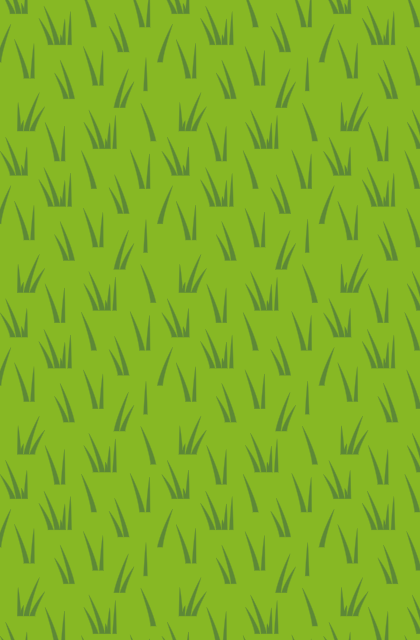
Reproduce this pattern procedurally as a Shadertoy shader.

```glsl
// Tufts of dark grass on a flat green lawn, in a square tile that repeats.
// Each tuft is a run of tapered, bent blades; tufts share a few kinds, some
// of them mirrored, and each one wraps around the tile edges.

const float TILES_ACROSS = 2.598;
const vec3  LAWN_COLOR   = vec3(0.53, 0.72, 0.14);
const vec3  BLADE_COLOR  = vec3(0.365, 0.535, 0.215);
const float BASE_WIDTH   = 0.025;  // width of an upright blade at its foot
const float LEAN_WIDTH   = 0.12;   // extra width per unit of lean
const float BEND         = 1.3;    // above 1 the blade droops toward its tip
const float TAPER        = 0.65;   // below 1 the blade stays full, then narrows
const float EDGE_PIXELS  = 1.3;    // softness of the edges

const int TUFT_COUNT = 15;

// Blades as (foot offset, lean of the tip, height), grouped by kind.
const vec3 BLADES[15] = vec3[15](
    vec3( 0.000, -0.077, 0.235),                               // 1 single
    vec3( 0.000,  0.003, 0.205),                               // 2 upright
    vec3(-0.018, -0.074, 0.240), vec3( 0.019,  0.009, 0.215),  // 3 pair
    vec3(-0.018, -0.070, 0.160), vec3( 0.019, -0.073, 0.240),  // 4 leaning pair
    vec3(-0.038, -0.077, 0.150), vec3(-0.002, -0.080, 0.237),  // 5 small clump
    vec3( 0.030, -0.014, 0.065), vec3( 0.042,  0.007, 0.176),
    vec3(-0.057, -0.073, 0.165), vec3(-0.017, -0.082, 0.240),  // 6 large clump
    vec3( 0.012, -0.008, 0.062), vec3( 0.023,  0.007, 0.160),
    vec3( 0.060,  0.005, 0.205));

// First blade of every kind, closed by the blade count.
const int FIRST_BLADE[7] = int[7](0, 1, 2, 4, 6, 10, 15);

// Tufts as (x, depth below the tile top, kind); a negative kind is mirrored.
const vec3 TUFTS[TUFT_COUNT] = vec3[TUFT_COUNT](
    vec3(0.161, 0.811, -5.0), vec3(0.371, 0.997,  3.0), vec3(0.649, 0.921, 6.0),
    vec3(0.948, 0.873,  1.0), vec3(0.117, 0.086,  5.0), vec3(0.581, 0.168, 1.0),
    vec3(0.371, 0.278,  6.0), vec3(0.990, 0.385, -1.0), vec3(0.182, 0.485, 3.0),
    vec3(0.608, 0.529,  3.0), vec3(0.426, 0.612,  4.0), vec3(0.900, 0.563, 2.0),
    vec3(0.897, 0.168,  3.0), vec3(0.763, 0.322,  4.0), vec3(0.740, 0.667, -4.0));

// Approximate signed distance to a flat-footed blade that tapers to a point.
float bladeDistance(vec2 p, vec3 blade) {
    float t = clamp(p.y / blade.z, 0.0, 1.0);
    float center = blade.x + blade.y * pow(t, BEND);
    float halfWidth = 0.5 * (BASE_WIDTH + LEAN_WIDTH * abs(blade.y)) * pow(1.0 - t, TAPER);
    float slope = BEND * blade.y / blade.z;
    float side = (abs(p.x - center) - halfWidth) * inversesqrt(1.0 + slope * slope);
    return max(side, max(-p.y, p.y - blade.z));
}

// Distance to the nearest blade of one tuft.
float tuftDistance(vec2 p, int kind) {
    float d = 1.0;
    for (int i = FIRST_BLADE[kind - 1]; i < FIRST_BLADE[kind]; i++) {
        d = min(d, bladeDistance(p, BLADES[i]));
    }
    return d;
}

void mainImage(out vec4 fragColor, in vec2 fragCoord) {
    // Tile units, measured from the upper left corner.
    float pixel = TILES_ACROSS / iResolution.x;
    vec2 p = (fragCoord - vec2(0.0, iResolution.y)) * pixel;

    float d = 1.0;
    for (int i = 0; i < TUFT_COUNT; i++) {
        vec3 tuft = TUFTS[i];
        // Wrap around the foot, leaving most of the room above it.
        vec2 local = p - vec2(tuft.x, -tuft.y);
        local = fract(local + vec2(0.5, 0.25)) - vec2(0.5, 0.25);
        local.x *= sign(tuft.z);
        d = min(d, tuftDistance(local, int(abs(tuft.z))));
    }

    float coverage = clamp(0.5 - d / (EDGE_PIXELS * pixel), 0.0, 1.0);
    fragColor = vec4(mix(LAWN_COLOR, BLADE_COLOR, coverage), 1.0);
}
```
